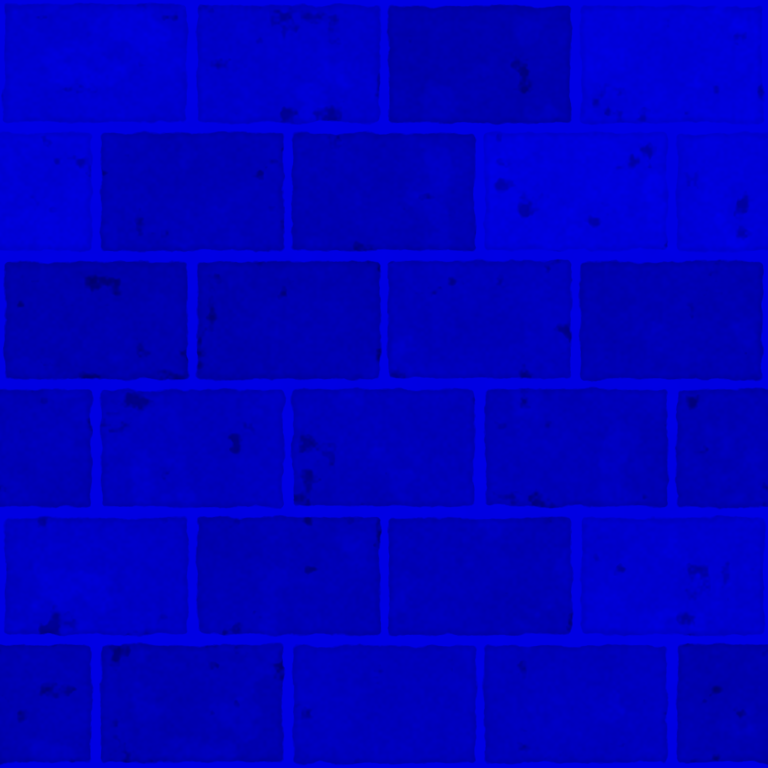
Write a Shadertoy shader that draws this texture map.

```glsl
// Blue block wall: six courses of four blocks, every other course shifted by half a block.
// Rounded box distances with rough edges cut the joints; layered value noise
// adds grain, pale patches and dark pits, and each block has its own tone.

float hash(vec2 p) {
    return fract(sin(dot(p, vec2(127.1, 311.7))) * 43758.55);
}

// Value noise that wraps at the given whole period
float noise(vec2 p, float period) {
    vec2 i = floor(p), f = fract(p);
    f = f * f * (3.0 - 2.0 * f);
    vec2 a = mod(i, period), b = mod(i + 1.0, period);
    return mix(mix(hash(a), hash(vec2(b.x, a.y)), f.x),
               mix(hash(vec2(a.x, b.y)), hash(b), f.x), f.y);
}

float fbm(vec2 uv, float period) {
    float sum = 0.0, weight = 0.5;
    for (int octave = 0; octave < 4; octave++) {
        sum += weight * noise(uv * period, period);
        period *= 2.0;
        weight *= 0.5;
    }
    return sum / 0.9375;
}

float roundedBox(vec2 p, vec2 halfSize, float radius) {
    vec2 q = abs(p) - halfSize + radius;
    return length(max(q, 0.0)) + min(max(q.x, q.y), 0.0) - radius;
}

// Block tones, four per course from the bottom up
float blockTone(vec2 cell) {
    float tones[24] = float[24](
        0.70, 0.69, 0.74, 0.74,
        0.77, 0.71, 0.72, 0.81,
        0.71, 0.74, 0.72, 0.71,
        0.68, 0.69, 0.73, 0.69,
        0.84, 0.71, 0.70, 0.86,
        0.81, 0.79, 0.69, 0.85);
    return tones[int(cell.y) * 4 + int(cell.x)];
}

void mainImage(out vec4 fragColor, in vec2 fragCoord) {
    vec2 uv = fragCoord / iResolution.xy;

    // Running bond layout
    float course = clamp(floor(uv.y * 6.0), 0.0, 5.0);
    float shift = 0.5 * (1.0 - mod(course, 2.0));
    vec2 grid = vec2(uv.x * 4.0 + shift, uv.y * 6.0);
    vec2 cell = vec2(mod(floor(grid.x), 4.0), course);
    vec2 local = (fract(grid) - 0.5) / vec2(4.0, 6.0);
    local += (vec2(hash(cell + 3.0), hash(cell + 8.0)) - 0.5) * 0.002;

    // Block outline, worn by coarse and fine noise
    float wear = (fbm(uv, 48.0) - 0.5) * 0.009;
    float edge = roundedBox(local, vec2(0.1187, 0.0762), 0.005) + wear;
    float aa = max(0.0016, 0.75 / iResolution.y);
    float block = 1.0 - smoothstep(-aa, aa, edge);

    // Block face: cloudy tone, fine grain, pale patches and a shaded rim
    float tone = blockTone(cell);
    float face = tone + (fbm(uv, 14.0) - 0.5) * 0.07;
    face += (noise(uv * 200.0, 200.0) - 0.5) * 0.035;
    face += (fbm(uv, 90.0) - 0.5) * 0.06;
    face += 0.04 * smoothstep(0.64, 0.76, fbm(uv + 0.37, 18.0));
    face -= 0.045 * smoothstep(-0.009, -0.001, edge);

    // Sparse dark pits
    float pits = smoothstep(0.70, 0.86, fbm(uv + vec2(0.13, 0.71), 32.0));
    face -= 0.20 * pits;

    // Joints stay bright and almost even
    float joint = 0.89 + (fbm(uv, 40.0) - 0.5) * 0.03;
    fragColor = vec4(0.0, 0.0, clamp(mix(joint, face, block), 0.0, 1.0), 1.0);
}
```
